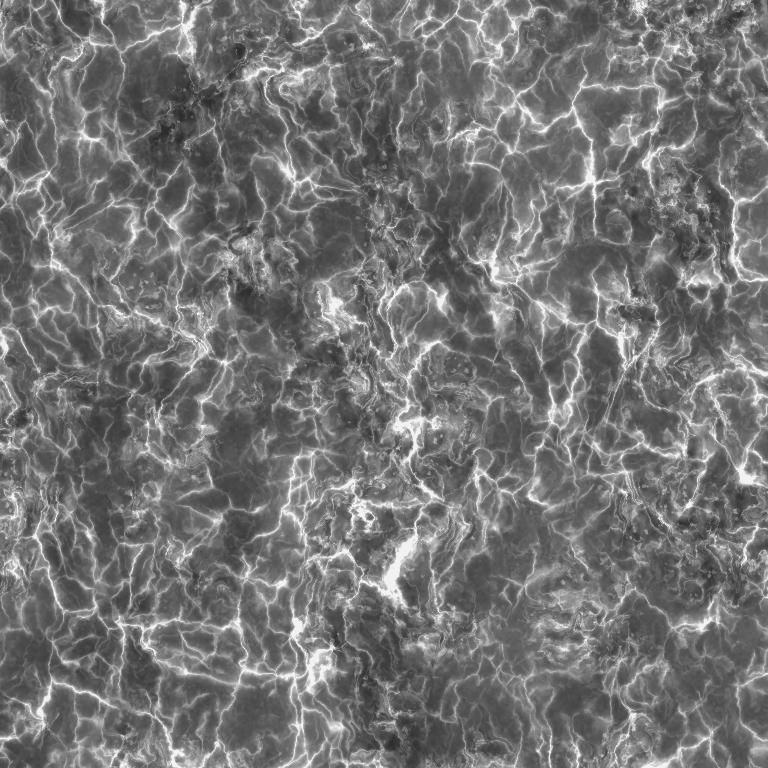
A Shadertoy shader for this texture:

```glsl
// Dark grey marble with jagged pale veins, smoky halos and gritty patches.

float hash(vec2 p) {
    return fract(sin(dot(p, vec2(127.1, 311.7))) * 43758.5453);
}

float noise(vec2 p) {
    vec2 cell = floor(p), f = fract(p);
    f = f * f * (3.0 - 2.0 * f);
    float low = mix(hash(cell), hash(cell + vec2(1, 0)), f.x);
    float high = mix(hash(cell + vec2(0, 1)), hash(cell + vec2(1, 1)), f.x);
    return mix(low, high, f.y);
}

float fbm(vec2 p) {
    float sum = 0.0, amplitude = 0.5;
    for (int i = 0; i < 6; i++) {
        sum += amplitude * noise(p);
        p = mat2(1.6, 1.2, -1.2, 1.6) * p + 17.3;
        amplitude *= 0.5;
    }
    return sum;
}

vec2 fbm2(vec2 p) {
    return vec2(fbm(p), fbm(p + 31.0)) - 0.5;
}

// Gap between the two nearest cell points: zero along the cracks
float crackDistance(vec2 p) {
    vec2 cell = floor(p);
    float nearest = 9.0, second = 9.0;
    for (int y = -1; y <= 1; y++) {
        for (int x = -1; x <= 1; x++) {
            vec2 c = cell + vec2(x, y);
            float d = length(c + vec2(hash(c), hash(c + 53.7)) - p);
            second = min(second, max(nearest, d));
            nearest = min(nearest, d);
        }
    }
    return second - nearest;
}

void mainImage(out vec4 fragColor, in vec2 fragCoord) {
    vec2 p = fragCoord / iResolution.y;

    // Broad bends plus small kinks, both stronger in turbulent patches
    float patchy = smoothstep(0.4, 0.66, fbm(p * 12.0 + 41.0));
    vec2 q = p + fbm2(p * 9.0) * (0.07 + 0.03 * patchy);
    q += fbm2(p * 42.0 + 7.0) * (0.02 + 0.015 * patchy);
    q *= vec2(1.2, 0.85);

    // Smooth cloudy ground
    float shade = 0.29 + 0.26 * (fbm(p * vec2(10.0, 6.0) + 9.0) - 0.5);

    // Three sizes of crack, each fading in and out along its length
    float scale = 11.0, strength = 0.5;
    for (int i = 0; i < 3; i++) {
        vec2 v = q * scale + float(i) * 23.0;
        float d = crackDistance(v);
        float fade = smoothstep(0.34, 0.72, fbm(v * 1.1 + 5.0));
        float line = exp(-d / (0.0036 * scale));
        float halo = exp(-d * 4.5) * fade;
        shade += fade * (strength * line + 0.15 * halo);
        scale *= 1.75;
        strength *= 0.68;
    }

    // Curling threads, everywhere faint and bright inside the patches
    float thread = exp(-38.0 * abs(fbm(q * 22.0) - 0.5));
    float curl = exp(-30.0 * abs(fbm(q * 40.0 + 3.0) - 0.52));
    shade += thread * (0.09 + 0.2 * patchy);
    shade += curl * (0.03 + 0.14 * patchy);

    // Mottling, bright flecks and fine grain
    shade += patchy * 0.35 * (fbm(p * vec2(80.0, 60.0)) - 0.47);
    float fleck = smoothstep(0.62, 0.78, fbm(p * 120.0 + 11.0));
    shade += fleck * (0.06 + 0.2 * patchy);
    shade += 0.04 * (noise(p * 256.0 + 3.0) - 0.5);

    fragColor = vec4(vec3(clamp(shade, 0.18, 0.95)), 1.0);
}
```
